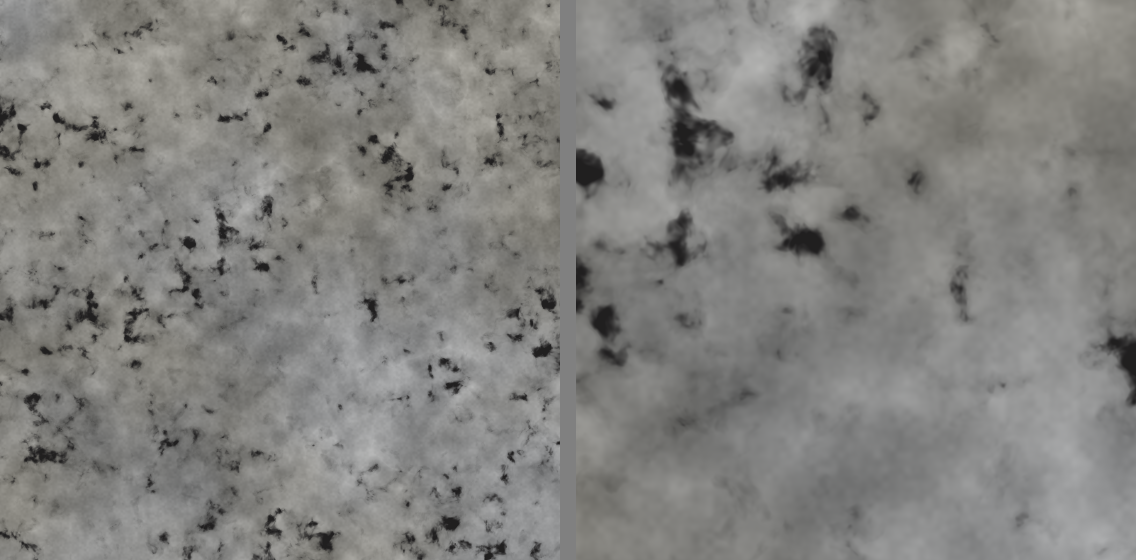
Left: the whole. Right: its middle third, enlarged.
A WebGL 1 fragment shader for this texture:

```glsl
precision highp float;
// Weathered grey granite: cloudy mid-grey stone with pale wisps and dark specks.
// Rotated fbm gives the clouds and mottling, warped ridges give the wisps, and
// a fine field biased by a broad one gathers the specks into ragged clusters.

uniform vec2 u_resolution;

const vec3 STONE = vec3(0.527, 0.525, 0.515);
const vec3 SPECK = vec3(0.125, 0.120, 0.122);
const vec3 WARM_TINT = vec3(0.010, 0.004, -0.014);
const vec3 COOL_TINT = vec3(-0.006, 0.000, 0.014);

const float CLOUD_SCALE = 5.0;
const float CLOUD_DEPTH = 0.24;
const float MOTTLE_SCALE = 32.0;
const float MOTTLE_DEPTH = 0.22;
const float GRAIN_SCALE = 230.0;
const float GRAIN_DEPTH = 0.035;
const float WISP_SCALE = 9.0;
const float WISP_LIGHT = 0.085;
const float SPECK_SCALE = 48.0;
const float CLUSTER_SCALE = 9.0;
const float CLUSTER_PULL = 0.65;
const float SPECK_START = 0.66;
const float SPECK_FULL = 0.87;
const float STAIN_DEPTH = 0.075;

float hash(vec2 p) {
  return fract(sin(dot(p, vec2(127.1, 311.7))) * 43758.5453);
}

float noise(vec2 p) {
  vec2 cell = floor(p);
  vec2 f = fract(p);
  f = f * f * (3.0 - 2.0 * f);
  float low = mix(hash(cell), hash(cell + vec2(1.0, 0.0)), f.x);
  float high = mix(hash(cell + vec2(0.0, 1.0)), hash(cell + 1.0), f.x);
  return mix(low, high, f.y);
}

// Four octaves, each turned to hide the lattice; the result spans 0 to 1.
float fbm(vec2 p) {
  mat2 turn = mat2(1.6, 1.2, -1.2, 1.6);
  float sum = 0.0;
  float weight = 0.5;
  for (int i = 0; i < 4; i++) {
    sum += weight * noise(p);
    p = turn * p + 17.3;
    weight *= 0.5;
  }
  return sum / 0.9375;
}

vec2 warp(vec2 p, float scale) {
  return vec2(fbm(p * scale + 3.7), fbm(p * scale + 41.2)) - 0.5;
}

// Thin pale threads along the mid level of a warped field.
float wisps(vec2 p) {
  vec2 q = p + 0.12 * warp(p, 7.0);
  float ridge = 1.0 - abs(2.0 * fbm(q * WISP_SCALE + 71.0) - 1.0);
  float patches = smoothstep(0.42, 0.72, fbm(p * 6.0 + 29.0));
  return pow(ridge, 6.0) * patches;
}

// Fine blobs, raised where the broad cluster field is high.
float speckField(vec2 p) {
  vec2 q = p + 0.018 * warp(p, 26.0);
  float cluster = fbm(p * CLUSTER_SCALE + 90.0) - 0.5;
  return fbm(q * SPECK_SCALE + 13.0) + CLUSTER_PULL * cluster;
}

void main() {
  vec2 p = gl_FragCoord.xy / u_resolution.y;

  // Stone body
  float shade = CLOUD_DEPTH * (fbm(p * CLOUD_SCALE + 7.0) - 0.5);
  shade += MOTTLE_DEPTH * (fbm(p * MOTTLE_SCALE + 53.0) - 0.5);
  shade += GRAIN_DEPTH * (noise(p * GRAIN_SCALE) - 0.5);
  shade += WISP_LIGHT * wisps(p);

  // Warm and cool areas, cooler towards the bottom
  float warmth = smoothstep(0.25, 0.75, fbm(p * 3.0 + 60.0) + 0.3 * (p.y - 0.5));
  vec3 color = STONE + shade + mix(COOL_TINT, WARM_TINT, warmth);

  // Soft stains around the specks, then their dark cores
  float field = speckField(p);
  color -= STAIN_DEPTH * smoothstep(0.48, 0.72, field);
  color = mix(color, SPECK, smoothstep(SPECK_START, SPECK_FULL, field));

  gl_FragColor = vec4(clamp(color, 0.0, 1.0), 1.0);
}
```
